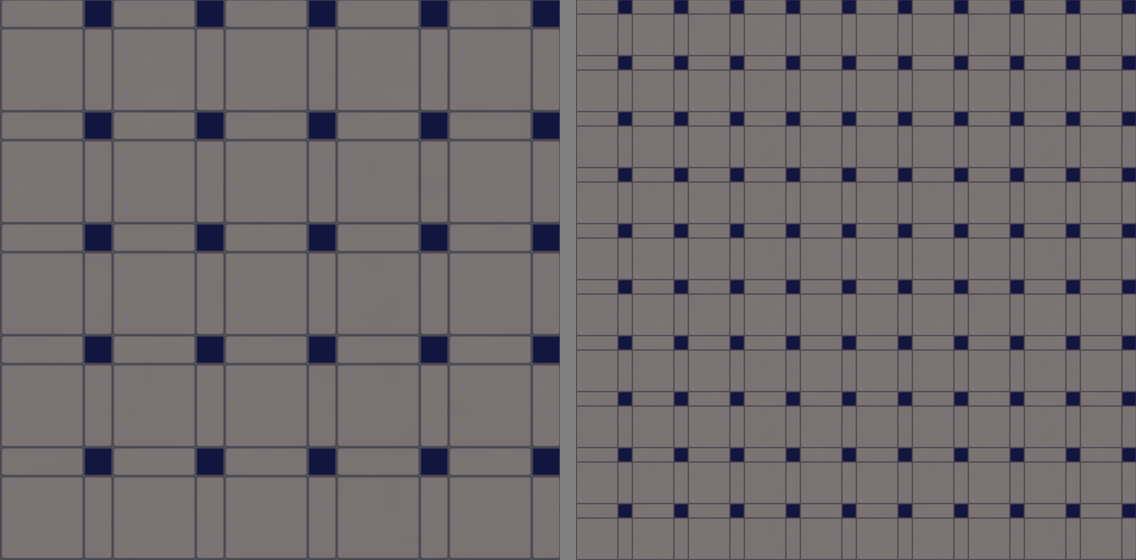
Left, the tile; right, the same tile 2 across and 2 down.
Give the GLSL for this pattern, as a Shadertoy shader.

```glsl
// Woven-look tiling: five by five repeats of a large square tile, two narrow
// strips and a small navy square, parted by thin slate grout. Each tile is a
// rounded-box distance; tone varies by wrapped hash and value noise.

const float REPEATS = 5.0;
const float SPLIT = 0.742;        // share of a repeat taken by the wide tile
const float GROUT_WIDTH = 0.023;  // in repeats
const vec2 GRID_SHIFT = vec2(0.006, 0.007);

const vec3 STONE = vec3(0.483, 0.453, 0.451);
const vec3 NAVY = vec3(0.072, 0.086, 0.245);
const vec3 GROUT = vec3(0.292, 0.288, 0.325);
const vec3 JOINT = vec3(0.345, 0.335, 0.360);

float hash21(vec2 p) {
    vec3 q = fract(vec3(p.xyx) * 0.1031);
    q += dot(q, q.yzx + 33.33);
    return fract((q.x + q.y) * q.z);
}

// Value noise that wraps after a whole number of lattice steps
float wrappedNoise(vec2 p, vec2 period) {
    vec2 i = floor(p);
    vec2 f = fract(p);
    vec2 u = f * f * (3.0 - 2.0 * f);
    float a = hash21(mod(i, period));
    float b = hash21(mod(i + vec2(1.0, 0.0), period));
    float c = hash21(mod(i + vec2(0.0, 1.0), period));
    float d = hash21(mod(i + vec2(1.0, 1.0), period));
    return mix(mix(a, b, u.x), mix(c, d, u.x), u.y);
}

float roundedBox(vec2 p, vec2 halfSize, float radius) {
    vec2 q = abs(p) - halfSize + radius;
    return length(max(q, 0.0)) + min(max(q.x, q.y), 0.0) - radius;
}

void mainImage(out vec4 fragColor, in vec2 fragCoord) {
    vec2 uv = fragCoord / iResolution.xy;
    vec2 grid = uv * REPEATS - GRID_SHIFT;
    vec2 cell = mod(floor(grid), REPEATS);
    vec2 local = fract(grid);
    float blur = 0.75 * REPEATS / min(iResolution.x, iResolution.y) + 0.002;

    // Pick the wide or narrow band on each axis
    vec2 narrow = step(SPLIT, local);
    vec2 low = narrow * SPLIT;
    vec2 high = mix(vec2(SPLIT), vec2(1.0), narrow);
    vec2 halfSize = 0.5 * (high - low - GROUT_WIDTH);
    float isNavy = narrow.x * narrow.y;
    float radius = mix(0.018, 0.004, isNavy);
    float edge = roundedBox(local - 0.5 * (low + high), halfSize, radius);

    // Faint tone shift per tile and soft mottling
    float tileTone = hash21(cell * 2.0 + narrow + 7.0) - 0.5;
    vec2 mottlePeriod = vec2(30.0, 30.0);
    float mottle = wrappedNoise(uv * mottlePeriod, mottlePeriod) - 0.5;
    vec3 tile = mix(STONE, NAVY, isNavy);
    tile *= 1.0 + 0.012 * tileTone + 0.012 * mottle;

    // Grout, a little paler where lines cross
    float crossing = smoothstep(0.5, 0.8, edge / GROUT_WIDTH);
    vec3 grout = mix(GROUT, JOINT, crossing);
    float coverage = 1.0 - smoothstep(-blur, blur, edge);
    fragColor = vec4(mix(grout, tile, coverage), 1.0);
}
```
